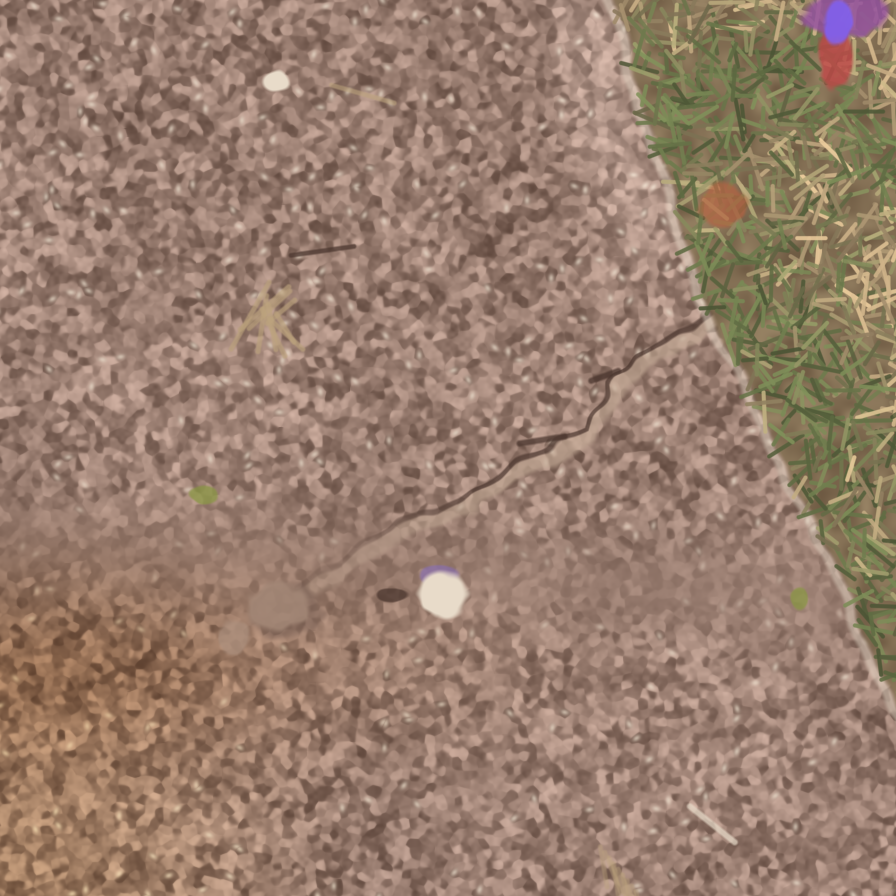
Give the GLSL for this texture, as a WebGL 2 fragment shader.

```glsl
#version 300 es
precision highp float;
uniform vec2 u_resolution;
out vec4 fragColor;

#define SHADE vec3(0.47, 0.37, 0.325)
#define PALE vec3(0.74, 0.62, 0.565)
#define STRAW vec3(0.74, 0.64, 0.49)
#define SOIL vec3(0.43, 0.35, 0.26)
#define LEAF vec3(0.40, 0.45, 0.28)
#define STONE vec3(0.91, 0.86, 0.79)
#define TWIG vec3(0.29, 0.21, 0.18)
#define CHIP_SCALE 105.0
#define BLADE_SCALE 31.0
#define BLADE_LAYERS 6

float hash(vec2 p) {
  return fract(sin(dot(p, vec2(127.1, 311.7))) * 43758.5);
}

vec2 hash2(vec2 p) {
  return vec2(hash(p), hash(p + 37.3));
}

float noise(vec2 p) {
  vec2 i = floor(p), f = fract(p);
  f = f * f * (3.0 - 2.0 * f);
  return mix(mix(hash(i), hash(i + vec2(1, 0)), f.x),
             mix(hash(i + vec2(0, 1)), hash(i + 1.0), f.x), f.y);
}

// Soft cells of random brightness; y holds rare bright flecks
vec2 chips(vec2 p) {
  vec2 sum = vec2(0);
  float total = 0.0;
  for (int k = 0; k < 9; k++) {
    vec2 id = floor(p) + vec2(k % 3 - 1, k / 3 - 1);
    vec2 d = p - id - hash2(id);
    float turn = 6.28 * hash(id + 5.7);
    float along = dot(d, vec2(cos(turn), sin(turn)));
    float r2 = dot(d, d) * 1.5 - along * along * 0.9;
    float w = exp(-8.0 * r2) + 1e-4;
    sum.x += w * hash(id + 11.9);
    sum.y = max(sum.y, step(0.965, hash(id + 71.3)) * exp(-7.0 * r2));
    total += w;
  }
  return vec2(sum.x / total, sum.y);
}

float segment(vec2 p, vec2 a, vec2 b) {
  vec2 d = b - a;
  return length(p - a - d * clamp(dot(p - a, d) / dot(d, d), 0.0, 1.0));
}

float strand(vec2 p, vec2 a, vec2 b, float w) {
  return 1.0 - smoothstep(w * 0.4, w + 0.001, segment(p, a, b));
}

float blob(vec2 p, float x, float y, float rx, float ry) {
  vec2 d = (p - vec2(x, y)) / vec2(rx, ry);
  return 1.0 - smoothstep(0.8, 1.1, length(d) + 0.3 * noise(p * 80.0) - 0.15);
}

// Signed offset from the slab border, positive on the lawn
float lawnSide(vec2 p) {
  float y = p.y - 0.66;
  return p.x - 0.79 + y * (y > 0.0 ? 0.31 : 0.477) + 0.012 * (noise(p.yy * 24.0) - 0.5);
}

vec3 pavement(vec2 p) {
  float band = (p.y - 0.39 + 0.06 * p.x) / 0.06;
  float crisp = 1.0 - 0.6 * exp(-band * band);
  vec2 grain = chips(p * CHIP_SCALE);
  float tone = 0.49 + crisp * (1.25 * grain.x + 0.28 * noise(p * 190.0) - 0.765);
  tone += 0.22 * noise(p * 7.0) + 0.1 * noise(p * 22.0) - 0.16;
  vec3 c = mix(mix(SHADE, PALE, tone), STONE, grain.y * 0.65 * crisp);
  // Rusty stain, sandy corner and worn border
  vec2 s = (p - vec2(0.06, 0.26)) * vec2(2.8, 9.0);
  c *= mix(vec3(1), vec3(0.93, 0.86, 0.76), exp(-dot(s, s)));
  c *= mix(vec3(1.08, 1.03, 0.89), vec3(1), smoothstep(0.0, 0.45, length(p)));
  float worn = lawnSide(p) / 0.045 + 1.0;
  return c + 0.085 * exp(-worn * worn) * smoothstep(0.62, 0.85, p.y);
}

vec3 crack(vec2 p, vec3 c) {
  const vec2 path[8] = vec2[8](vec2(0.797, 0.655), vec2(0.729, 0.609),
    vec2(0.679, 0.572), vec2(0.655, 0.518), vec2(0.573, 0.481),
    vec2(0.521, 0.447), vec2(0.43, 0.405), vec2(0.335, 0.345));
  vec2 q = p + 0.012 * (vec2(noise(p * 45.0), noise(p * 45.0 + 9.0)) - 0.5);
  float gap = 0.0, lip = 0.0, open = smoothstep(0.36, 0.56, p.x);
  for (int i = 0; i < 7; i++) {
    gap = max(gap, strand(q, path[i], path[i + 1], 0.0035));
    lip = max(lip, strand(q + vec2(-0.004, 0.009), path[i], path[i + 1], 0.01));
  }
  c = mix(c, vec3(0.76, 0.66, 0.58), lip * mix(0.3, 0.65, open));
  c = mix(c, TWIG, gap * mix(0.15, 0.7, open));
  // Raised mortar at the faded end
  c = mix(c, SHADE, 0.6 * blob(p, 0.318, 0.318, 0.042, 0.031));
  float mortar = max(blob(p, 0.31, 0.322, 0.036, 0.027), blob(p, 0.261, 0.288, 0.018, 0.021));
  return mix(c, vec3(0.67, 0.56, 0.49), 0.7 * mortar);
}

// Overlapping blades rooted only beyond the slab border
vec3 lawn(vec2 p, vec3 c) {
  float side = lawnSide(p);
  c = mix(c, STONE, 0.45 - 0.45 * smoothstep(0.002, 0.009, abs(side + 0.005)));
  c = mix(c, mix(SOIL, STRAW * 0.8, noise(p * 60.0)), smoothstep(-0.003, 0.006, side));
  if (side < -0.07) return c;
  for (int k = 0; k < BLADE_LAYERS * 9; k++) {
    float layer = float(k / 9);
    vec2 shift = layer * vec2(0.37, 0.61), q = p * BLADE_SCALE + shift;
    vec2 id = floor(q) + vec2(k % 3 - 1, k / 3 % 3 - 1), seed = id + layer * 17.0;
    vec2 root = id + hash2(seed), world = (root - shift) / BLADE_SCALE;
    float turn = 6.28 * hash(seed + 3.1);
    vec2 reach = vec2(cos(turn), sin(turn)) * mix(0.3, 0.75, hash(seed + 8.6));
    float dry = smoothstep(0.4, 0.75, noise(world * 11.0 + 4.0) * 0.6 + hash(seed + 2.4) * 0.45);
    vec3 tint = mix(LEAF, STRAW, dry) * mix(0.72, 1.28, hash(seed + 6.2));
    float blade = strand(q, root - reach, root + reach, 0.1);
    c = mix(c, tint, 0.9 * blade * step(0.004, lawnSide(world)));
  }
  return c;
}

vec3 litter(vec2 p, vec3 c) {
  // Dry straw fan and wisps
  for (int i = 0; i < 9; i++) {
    float t = float(i) / 8.0, r = hash(vec2(i, 4));
    vec2 top = vec2(0.285 + 0.045 * r, 0.685 - 0.04 * t), wisp = vec2(0.67 + 0.04 * t, 0.055 - 0.05 * t);
    c = mix(c, STRAW, 0.65 * strand(p, top, vec2(0.258 + 0.08 * t, 0.595 + 0.045 * r), 0.0032));
    c = mix(c, STRAW, 0.4 * strand(p, wisp, wisp + vec2(0.022 * r, -0.045), 0.003));
  }
  c = mix(c, STRAW, 0.6 * strand(p, vec2(0.37, 0.905), vec2(0.44, 0.885), 0.003));
  c = mix(c, STONE, 0.7 * strand(p, vec2(0.77, 0.1), vec2(0.82, 0.06), 0.004));
  // Dark twigs
  float twig = strand(p, vec2(0.58, 0.505), vec2(0.63, 0.513), 0.004);
  twig = max(twig, strand(p, vec2(0.66, 0.575), vec2(0.69, 0.586), 0.004));
  twig = max(twig, strand(p, vec2(0.325, 0.715), vec2(0.395, 0.725), 0.003));
  c = mix(c, TWIG, 0.75 * max(twig, blob(p, 0.438, 0.336, 0.017, 0.008)));
  // Leaves and petals
  float green = max(blob(p, 0.228, 0.448, 0.016, 0.01), blob(p, 0.892, 0.332, 0.01, 0.013));
  c = mix(c, vec3(0.53, 0.59, 0.25), 0.7 * green);
  c = mix(c, vec3(0.72, 0.38, 0.25), 0.65 * blob(p, 0.807, 0.773, 0.028, 0.026));
  c = mix(c, vec3(0.75, 0.28, 0.28), 0.8 * blob(p, 0.933, 0.937, 0.02, 0.038));
  c = mix(c, vec3(0.58, 0.32, 0.62), 0.85 * blob(p, 0.942, 0.985, 0.048, 0.028));
  c = mix(c, vec3(0.5, 0.38, 0.95), 0.85 * blob(p, 0.935, 0.975, 0.016, 0.026));
  // Pale stones, one with a violet fringe
  c = mix(c, vec3(0.53, 0.43, 0.68), 0.7 * blob(p, 0.49, 0.358, 0.022, 0.012));
  return mix(c, STONE, max(blob(p, 0.495, 0.336, 0.027, 0.026), blob(p, 0.309, 0.909, 0.016, 0.012)));
}

void main() {
  vec2 p = gl_FragCoord.xy / u_resolution;
  fragColor = vec4(litter(p, lawn(p, crack(p, pavement(p)))), 1);
}
```
